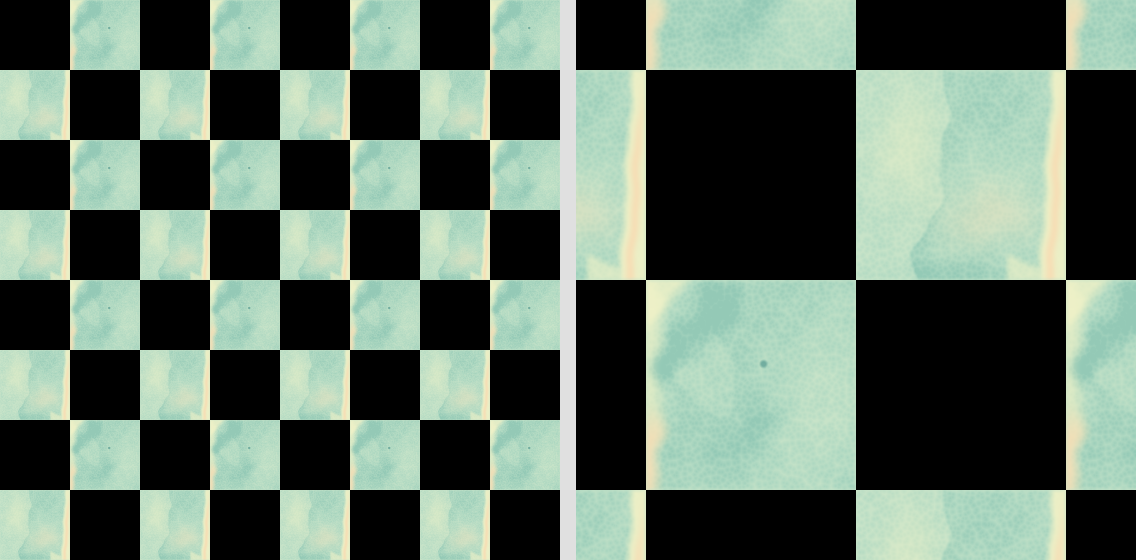
Left, the full canvas; right, a detail of the centre.
Reproduce this pattern procedurally as a WebGL 2 fragment shader.

```glsl
#version 300 es
precision highp float;

uniform vec2 u_resolution;
out vec4 fragColor;

const float SQUARES = 8.0;         // squares per side, an even number
const float GRAIN_CELLS = 42.0;    // paper grain cells across a square
const float MOTTLE_CELLS = 9.0;    // pigment mottling cells across a square
const float GRAIN_AMOUNT = 0.42;
const float MOTTLE_AMOUNT = 0.26;
const float RIM_WIDTH = 0.018;     // pale rim, in squares
const float RIM_AMOUNT = 0.4;

const vec3 BLACK = vec3(0.0);
const vec3 TEAL  = vec3(0.58, 0.79, 0.715);
const vec3 MINT  = vec3(0.69, 0.85, 0.76);
const vec3 PALE  = vec3(0.78, 0.89, 0.785);
const vec3 CREAM = vec3(0.95, 0.95, 0.78);
const vec3 PEACH = vec3(0.97, 0.86, 0.70);
const vec3 SPECK = vec3(0.36, 0.62, 0.58);

vec2 hash2(vec2 p) {
  vec3 q = fract(p.xyx * vec3(0.1031, 0.1030, 0.0973));
  q += dot(q, q.yzx + 33.33);
  return fract((q.xx + q.yz) * q.zy);
}

// Distance to the nearest scattered point, wrapping over the unit square
float cellular(vec2 p, float cells) {
  vec2 g = p * cells, id = floor(g), f = g - id;
  float nearest = 2.0;
  for (int y = -1; y <= 1; y++)
    for (int x = -1; x <= 1; x++) {
      vec2 o = vec2(x, y);
      vec2 r = o + hash2(mod(id + o, cells) + cells) - f;
      nearest = min(nearest, dot(r, r));
    }
  return sqrt(nearest);
}

// Layered sines that bend the brush edges
vec2 wobble(vec2 p) {
  return 0.022 * sin(p.yx * 13.0 + vec2(0.4, 2.1))
       + 0.010 * sin(p.yx * 31.0 + p * 9.0 + vec2(1.7, 0.3));
}

float blob(vec2 p, vec2 center, vec2 radius) {
  vec2 q = (p - center) / radius;
  return exp(-dot(q, q));
}

float segment(vec2 p, vec2 a, vec2 b) {
  vec2 d = b - a;
  return length(p - a - d * clamp(dot(p - a, d) / dot(d, d), 0.0, 1.0));
}

// Tone runs from teal at 0 through mint at 0.5 to pale at 1
vec3 washColor(float tone) {
  float t = clamp(tone, 0.0, 1.0) * 2.0;
  return t < 1.0 ? mix(TEAL, MINT, t) : mix(MINT, PALE, t - 1.0);
}

// Pale square: two overlapping washes and a cream strip on the right
vec3 paleSquare(vec2 p, float texture_) {
  vec2 q = p + wobble(p);
  float border = 0.29 + 0.13 * smoothstep(0.12, 0.5, p.y);
  float side = q.x - border;
  float right = smoothstep(-0.012, 0.012, side);
  float tone = mix(0.84, 0.58, right) + texture_;
  tone -= 0.38 * right * exp(-side * 17.0) * (1.0 - 0.7 * p.y);
  tone -= 0.22 * right * blob(q, vec2(0.62, 0.82), vec2(0.22, 0.2));
  tone += 0.34 * right * blob(q, vec2(0.65, 0.34), vec2(0.23, 0.2));
  tone -= 0.5 * blob(q, vec2(0.5, 0.0), vec2(0.22, 0.12));
  vec3 color = washColor(tone);
  color = mix(color, CREAM, 0.42 * blob(q, vec2(0.25, 0.62), vec2(0.15, 0.26)));
  color = mix(color, PEACH, 0.28 * blob(q, vec2(0.62, 0.3), vec2(0.2, 0.14)));

  float strip = p.x - 0.9 - 0.06 * p.y + 0.3 * wobble(p).x;
  float corner = smoothstep(0.70, 0.74, p.x) * smoothstep(0.12, 0.06, q.y);
  float cream = max(smoothstep(-0.05, 0.0, strip), 0.65 * corner);
  color = mix(color, CREAM, 0.88 * cream);
  float peach = exp(-pow((strip - 0.025) / 0.025, 2.0));
  return mix(color, PEACH, 0.8 * peach * smoothstep(1.05, 0.55, p.y));
}

// Teal square: a curved stroke, a round bloom and a cream left edge
vec3 tealSquare(vec2 p, float texture_) {
  vec2 q = p + wobble(p);
  float tone = 0.53 + 0.12 * sin(q.x * 5.0 - q.y * 4.0 - 1.0) + texture_;
  float stroke = segment(q, vec2(0.13, 0.62), vec2(0.36, 0.92));
  tone -= 0.55 * smoothstep(0.16, 0.02, stroke);
  float bloom = length((q - vec2(0.3, 0.55)) / vec2(0.9, 1.15));
  tone += 0.24 * smoothstep(0.18, 0.14, bloom);
  tone -= 0.42 * blob(q, vec2(0.5, 0.32), vec2(0.13, 0.15));
  tone -= 0.3 * blob(q, vec2(0.36, 0.14), vec2(0.2, 0.12));
  tone += 0.2 * blob(q, vec2(0.85, 0.4), vec2(0.2, 0.35));
  vec3 color = washColor(tone);

  float diagonal = q.y - 0.8 - 0.8 * q.x;
  color = mix(color, CREAM, 0.75 * smoothstep(-0.04, 0.05, diagonal));
  float edge = smoothstep(0.11, 0.01, q.x);
  color = mix(color, CREAM, 0.65 * edge);
  color = mix(color, PEACH, 0.8 * edge * smoothstep(0.45, 0.2, p.y));
  float speck = length(p - vec2(0.56, 0.6));
  return mix(color, SPECK, 0.75 * smoothstep(0.025, 0.008, speck));
}

void main() {
  vec2 grid = gl_FragCoord.xy / u_resolution * SQUARES;
  vec2 id = floor(grid), p = grid - id;
  float pixel = SQUARES / min(u_resolution.x, u_resolution.y);

  float texture_ = GRAIN_AMOUNT * (cellular(p, GRAIN_CELLS) - 0.45)
                 + MOTTLE_AMOUNT * (cellular(p, MOTTLE_CELLS) - 0.45);
  vec3 paint = mod(id.y, 2.0) < 0.5 ? paleSquare(p, texture_) : tealSquare(p, texture_);

  // Pale rim, then the checker with smoothed edges
  vec2 inset = 0.5 - abs(p - 0.5);
  float depth = min(inset.x, inset.y);
  paint = mix(paint, PALE, RIM_AMOUNT * (1.0 - smoothstep(0.0, RIM_WIDTH, depth)));
  float painted = mod(id.x + id.y, 2.0) < 0.5 ? 1.0 : -1.0;
  float mask = smoothstep(-0.5 * pixel, 0.5 * pixel, depth * painted);
  fragColor = vec4(mix(BLACK, paint, mask), 1.0);
}
```
